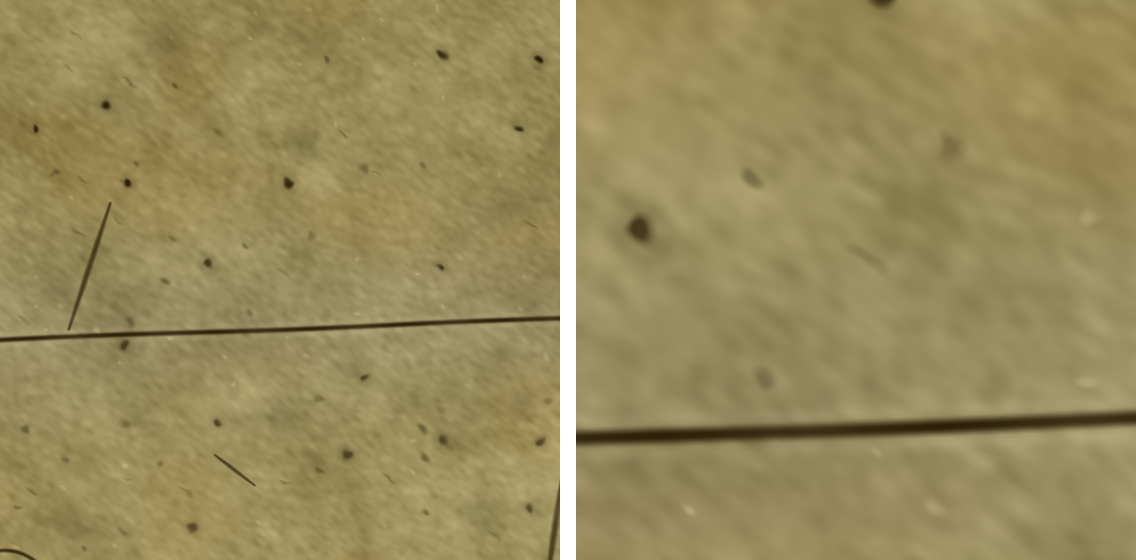
Left, the full canvas; right, a detail of the centre.
Give the GLSL for this texture, as a WebGL 2 fragment shader.

```glsl
#version 300 es
precision highp float;
// Worn ochre plaster with diagonal grain, dark pits, scratches and one long crack.

#define BASE_COLOR vec3(0.604, 0.552, 0.352)
#define INK_COLOR vec3(0.17, 0.125, 0.035)
#define BAND_TINT vec3(-0.026, -0.025, 0.008)
#define WARM_TINT vec3(0.010, -0.010, -0.020)
#define GRAIN_ANGLE 0.62
#define GRAIN_FREQ vec2(62.0, 125.0)
#define GRAIN_GAIN 0.033
#define MOTTLE_GAIN 0.060
#define PIT_RADIUS 0.0115
#define PIT_DENSITY 0.36
#define CRACK_WIDTH 0.0072

uniform vec2 u_resolution;
out vec4 fragColor;

vec3 hash3(vec2 p) {
    vec3 q = fract(p.xyx * vec3(0.1031, 0.1030, 0.0973));
    q += dot(q, q.yxz + 33.33);
    return fract((q.xxy + q.yzz) * q.zyx);
}

// Turns a vector so that x runs along the grain.
vec2 toGrain(vec2 v) {
    float c = cos(GRAIN_ANGLE), s = sin(GRAIN_ANGLE);
    return mat2(c, s, -s, c) * v;
}

// Smooth cellular noise: soft bumps of random sign around jittered points.
float cellNoise(vec2 p) {
    vec2 cell = floor(p);
    float sum = 0.0;
    for (int j = -1; j <= 1; j++) {
        for (int i = -1; i <= 1; i++) {
            vec2 id = cell + vec2(i, j);
            vec3 h = hash3(id);
            vec2 d = p - id - h.xy;
            float w = max(0.0, 1.0 - dot(d, d));
            sum += (h.z * 2.0 - 1.0) * w * w;
        }
    }
    return sum;
}

// Sparse soft spots, one at most per cell, stretched along the grain.
float spots(vec2 p, float freq, float density, float radius, float stretch, float seed) {
    vec2 id = floor(p * freq);
    vec3 h = hash3(id + seed);
    vec3 k = hash3(id + seed + 57.0);
    vec2 d = toGrain(fract(p * freq) - mix(vec2(0.25), vec2(0.75), h.xy)) / freq;
    d.x /= stretch;
    float r = radius * mix(0.7, 1.1, k.x);
    float strength = mix(0.6, 1.0, k.y);
    return step(h.z, density) * strength * (1.0 - smoothstep(0.15 * r, r, length(d)));
}

// Straight scratch that thins out towards both ends.
float scratch(vec2 p, vec2 a, vec2 b, float width) {
    vec2 ab = b - a;
    float t = clamp(dot(p - a, ab) / dot(ab, ab), 0.0, 1.0);
    float w = width * (0.5 + 0.5 * sin(3.14159 * t));
    return 1.0 - smoothstep(0.1 * w, w, length(p - a - ab * t));
}

void main() {
    vec2 p = gl_FragCoord.xy / u_resolution;
    vec2 g = toGrain(p);

    // Broad patches, then fine streaks and crumbs
    float mottle = 0.6 * cellNoise(p * 3.5 + 11.0) + 0.5 * cellNoise(p * 8.0 + 31.0)
                 + 0.5 * cellNoise(p * 16.0 + 47.0) + 0.3 * cellNoise(g * vec2(24.0, 34.0) + 71.0);
    float grain = cellNoise(g * GRAIN_FREQ + 131.0)
                + 0.5 * cellNoise(g * GRAIN_FREQ * 0.5 + 211.0)
                + 0.4 * cellNoise(p * 95.0 + 301.0);
    float tone = MOTTLE_GAIN * mottle + GRAIN_GAIN * grain
               + mix(0.030, -0.026, smoothstep(0.1, 0.9, p.y));
    vec3 color = BASE_COLOR + tone * vec3(1.0, 0.99, 0.94);

    // Brown stains and a greyer band around the crack
    float crackY = 0.393 + 0.038 * p.x + 0.0012 * sin(p.x * 9.0);
    float band = exp(-pow((p.y - crackY - 0.01) / 0.12, 2.0));
    float warm = smoothstep(0.1, 0.8, cellNoise(p * 7.0 + 91.0));
    color += BAND_TINT * band + WARM_TINT * warm * (1.0 - band);

    // Smudges, pits with soft halos, specks and pale flecks
    vec2 q = p + 0.004 * vec2(cellNoise(p * 70.0), cellNoise(p * 70.0 + 19.0));
    float upper = smoothstep(0.48, 0.62, p.y);
    float smudge = spots(q, 5.0, 0.30, 0.048, 1.2, 5.0);
    float pits = spots(q, 7.0, PIT_DENSITY, PIT_RADIUS, 1.15, 23.0);
    float halo = spots(q, 7.0, PIT_DENSITY, PIT_RADIUS * 2.0, 1.3, 23.0);
    float specks = spots(q, 15.0, 0.13, 0.0100, 1.4, 41.0);
    float hairs = spots(q, 11.0, 0.14, 0.0055, 3.6, 83.0);
    float flecks = spots(q, 21.0, 0.09, 0.0065, 1.4, 67.0);
    color = mix(color, INK_COLOR, 0.20 * smudge);
    color = mix(color, INK_COLOR, 0.42 * specks);
    color = mix(color, INK_COLOR, 0.28 * hairs);
    color += 0.09 * flecks;
    color = mix(color, INK_COLOR, 0.22 * halo);
    color = mix(color, INK_COLOR, min(1.0, 1.35 * pits) * mix(0.6, 1.0, upper));

    // Separate scratches and a curved mark in the corner
    float marks = 0.78 * scratch(p, vec2(0.197, 0.637), vec2(0.123, 0.412), 0.0082);
    marks = max(marks, 0.8 * scratch(p, vec2(0.383, 0.188), vec2(0.455, 0.133), 0.0056));
    marks = max(marks, 0.75 * scratch(p, vec2(1.004, 0.15), vec2(0.977, -0.04), 0.0095));
    float arc = abs(length(p - vec2(0.008, -0.07)) - 0.087);
    marks = max(marks, 0.95 * (1.0 - smoothstep(0.0005, 0.0055, arc)));
    color = mix(color, INK_COLOR, marks * (0.9 + 0.1 * cellNoise(p * 40.0)));

    // Long crack with a faint pale rim
    float away = abs(p.y - crackY);
    float rim = exp(-pow((away - 0.0100) / 0.004, 2.0));
    float crack = 1.0 - smoothstep(0.0005, CRACK_WIDTH, away);
    color += 0.030 * rim;
    color = mix(color, INK_COLOR, crack * (0.93 + 0.07 * sin(p.x * 37.0)));

    fragColor = vec4(clamp(color, 0.0, 1.0), 1.0);
}
```
